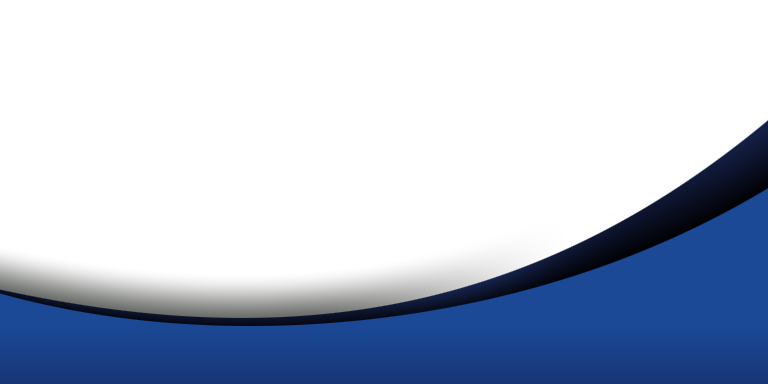
Write a Shadertoy shader that draws this background.

```glsl
#define PAPER vec3(1.0)
#define BLUE vec3(0.106, 0.286, 0.588)
#define DEEP_BLUE vec3(0.086, 0.205, 0.455)
#define NAVY vec3(0.088, 0.140, 0.310)
#define INK vec3(0.004, 0.005, 0.018)
#define SHADOW_TINT vec3(0.600, 0.590, 0.605)
#define SHADOW_HEIGHT 0.118

// Edge between the paper and the dark ribbon
float upperEdge(float x) {
    float u = x - 0.63;
    return 0.172 + u * u * (0.214 + 0.044 * u);
}

// Edge between the dark ribbon and the blue base
float lowerEdge(float x) {
    float u = x - 0.65;
    return 0.151 + u * u * (0.182 + u * (0.020 * u - 0.016));
}

// Antialiased coverage of the side where height is positive
float coverage(float height) {
    return clamp(0.5 + height / max(fwidth(height), 1e-5), 0.0, 1.0);
}

float bump(float x, float centre, float width) {
    float d = (x - centre) / width;
    return exp(-d * d);
}

// Paper with a soft shadow that fades towards the right
vec3 paperColor(float x, float height) {
    float falloff = 1.0 - smoothstep(-0.025, SHADOW_HEIGHT, height);
    float reach = 1.0 - smoothstep(0.75, 1.50, x);
    return PAPER - SHADOW_TINT * 1.06 * falloff * reach;
}

// Ribbon shaded from ink below to navy above, with two brighter stretches
vec3 ribbonColor(float x, float across) {
    float sheen = 0.56 + 0.44 * bump(x, 1.24, 0.22) + 0.40 * bump(x, 2.05, 0.25);
    float lift = 0.30 * (1.0 - smoothstep(1.05, 1.65, x));
    return mix(INK, NAVY, sheen * mix(lift, 1.0, across));
}

void mainImage(out vec4 fragColor, in vec2 fragCoord) {
    vec2 p = fragCoord / iResolution.xy * vec2(2.0, 1.0);
    float upper = upperEdge(p.x);
    float lower = lowerEdge(p.x);
    float across = clamp((p.y - lower) / (upper - lower), 0.0, 1.0);

    // Layers from the base upwards
    vec3 color = mix(DEEP_BLUE, BLUE, smoothstep(-0.04, 0.18, p.y));
    color = mix(color, ribbonColor(p.x, across), coverage(p.y - lower));
    color = mix(color, paperColor(p.x, p.y - upper), coverage(p.y - upper));
    fragColor = vec4(color, 1.0);
}
```
